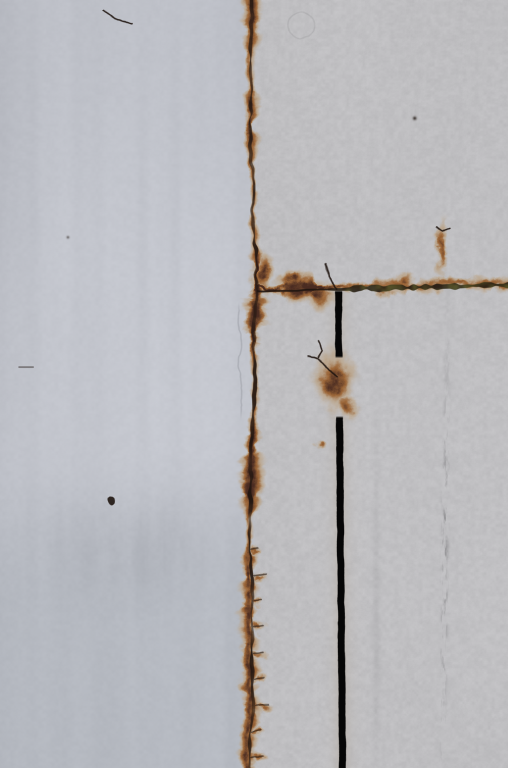
Write a Shadertoy shader that draws this texture.

```glsl
// Weathered pale metal panels with rusty seams, a black slot and fine cracks.
float hash(vec2 p) { return fract(sin(dot(p, vec2(127.1, 311.7))) * 43758.5); }

float noise(vec2 p) {
    vec2 i = floor(p), f = fract(p);
    f = f * f * (3.0 - 2.0 * f);
    return mix(mix(hash(i), hash(i + vec2(1, 0)), f.x),
               mix(hash(i + vec2(0, 1)), hash(i + 1.0), f.x), f.y);
}

float fbm(vec2 p) {
    float sum = 0.0, amp = 0.53;
    for (int i = 0; i < 4; i++) {
        sum += amp * noise(p);
        p = p * 2.03 + 17.3;
        amp *= 0.5;
    }
    return sum;
}

// Soft interval from a to b
float band(float v, float a, float b, float soft) {
    return smoothstep(a - soft, a + soft, v) * (1.0 - smoothstep(b - soft, b + soft, v));
}

float spot(vec2 p, float x, float y, float rx, float ry) {
    vec2 q = (p - vec2(x, y)) / vec2(rx, ry);
    return exp(-dot(q, q));
}

float fill(float d, float aa) { return 1.0 - smoothstep(-aa, aa, d); }

float stroke(vec2 p, vec2 a, vec2 b, float aa) {
    vec2 d = b - a;
    float t = clamp(dot(p - a, d) / dot(d, d), 0.0, 1.0);
    return fill(length(p - a - d * t) - 0.001, aa);
}

float seamX(float y) {
    return 0.327 + 0.005 * exp(-pow(abs(y - 0.61) / 0.14, 2.0))
         + 0.004 * (noise(vec2(y * 25.0, 2)) - 0.5) + 0.003 * (noise(vec2(y * 95.0, 7)) - 0.5);
}

float jointY(float x) {
    return 0.621 + 0.024 * (x - 0.335) + 0.0025 * (noise(vec2(x * 70.0, 4)) - 0.5);
}

vec3 paintMetal(vec2 p) {
    float right = smoothstep(0.325, 0.335, p.x);
    vec3 left = mix(vec3(0.715, 0.73, 0.76), vec3(0.765, 0.775, 0.805), smoothstep(0.2, 0.42, p.y));
    left -= 0.025 * smoothstep(0.6, 1.0, p.y);
    vec3 col = mix(left, vec3(0.75, 0.748, 0.758), right);
    col += 0.022 * (fbm(p * vec2(9, 4)) - 0.5);
    col += 0.02 * (noise(p * vec2(70, 1.5)) - 0.5) * (1.0 - right);
    col += mix(0.025, 0.055, right) * (fbm(p * 190.0) - 0.5);
    // Washed dirt and broken grey runs
    col -= 0.075 * fbm(p * vec2(55, 5)) * spot(p, 0.17, 0.29, 0.1, 0.065);
    float run = spot(p, 0.576 + 0.012 * p.y, 0.28, 0.004, 0.21);
    col -= 0.2 * run * smoothstep(0.42, 0.7, fbm(p * vec2(180, 45)));
    return col - 0.025 * spot(p, 0.0, 0.75, 0.045, 0.4) - 0.035 * spot(p, 0.49, 0.2, 0.005, 0.2);
}

float seamRust(vec2 p) {
    float y = p.y, low = 1.0 - smoothstep(0.27, 0.3, y);
    float amount = 0.22 + 0.5 * (band(y, 0.94, 1.1, 0.02) + band(y, 0.81, 0.875, 0.02) + low)
                 + 0.72 * (band(y, 0.545, 0.665, 0.02) + band(y, 0.335, 0.44, 0.02));
    float width = 0.0025 + 0.014 * amount * smoothstep(0.2, 0.8, fbm(p.yx * vec2(55, 30)));
    float d = (p.x - seamX(y) + 0.004 * low) / width;
    return exp(-d * d) * (0.5 + 0.42 * min(amount, 1.0));
}

float jointRust(vec2 p) {
    float near = 1.0 - smoothstep(0.42, 0.46, p.x);
    float width = 0.004 + mix(0.007, 0.011, near) * smoothstep(0.25, 0.75, fbm(vec2(p.x * 50.0, 8)));
    float d = (p.y - jointY(p.x) - 0.003) / width;
    return smoothstep(0.328, 0.337, p.x) * exp(-d * d) * mix(0.62, 0.9, near);
}

float patchRust(vec2 p) {
    float r = max(0.9 * spot(p, 0.341, 0.643, 0.011, 0.022), 0.8 * spot(p, 0.379, 0.634, 0.016, 0.009));
    r = max(r, 0.85 * max(spot(p, 0.416, 0.615, 0.014, 0.016), spot(p, 0.436, 0.504, 0.021, 0.032)));
    r = max(r, 0.7 * max(spot(p, 0.525, 0.634, 0.012, 0.009), spot(p, 0.452, 0.471, 0.012, 0.014)));
    return max(r, 0.7 * max(spot(p, 0.416, 0.418, 0.006, 0.005), spot(p, 0.575, 0.677, 0.006, 0.032)));
}

vec3 addRust(vec3 col, float r) {
    col = mix(col, vec3(0.73, 0.64, 0.53), 0.8 * smoothstep(0.06, 0.38, r));
    col = mix(col, vec3(0.61, 0.4, 0.22), smoothstep(0.32, 0.66, r));
    return mix(col, vec3(0.29, 0.17, 0.13), smoothstep(0.6, 0.95, r));
}

float cracks(vec2 p, float aa) {
    vec2 fork = vec2(0.415, 0.533), tip = vec2(0.42, 0.543), top = vec2(0.576, 0.699), bend = vec2(0.428, 0.64);
    float c = max(stroke(p, vec2(0.401, 0.536), fork, aa), stroke(p, fork, tip, aa));
    c = max(c, max(stroke(p, tip, vec2(0.415, 0.556), aa), stroke(p, fork, vec2(0.438, 0.51), aa)));
    c = max(c, max(stroke(p, vec2(0.424, 0.656), bend, aa), stroke(p, bend, vec2(0.438, 0.623), aa)));
    c = max(c, max(stroke(p, top - vec2(0.008, -0.005), top, aa), stroke(p, top, top + vec2(0.01, 0.003), aa)));
    c = max(c, stroke(p, vec2(0.135, 0.986), vec2(0.153, 0.975), aa));
    return max(c, stroke(p, vec2(0.153, 0.975), vec2(0.172, 0.97), aa));
}

void mainImage(out vec4 fragColor, in vec2 fragCoord) {
    vec2 p = fragCoord / iResolution.y;
    float aa = 0.8 / iResolution.y;
    vec2 warp = vec2(fbm(p * 65.0), fbm(p * 65.0 + 40.0)) - 0.5;
    vec2 q = p + 0.018 * warp, fine = p + 0.004 * warp;
    // Rust stains and short splits
    float rust = max(max(seamRust(p + 0.008 * warp), jointRust(q)), patchRust(q)), splits = 0.0;
    for (int i = 0; i < 9; i++) {
        float k = float(i), y = 0.285 - 0.034 * k, reach = 0.01 + 0.016 * hash(vec2(k, 9)), x = seamX(y);
        rust = max(rust, 0.65 * spot(q, x + 0.6 * reach, y, 0.6 * reach, 0.005));
        splits = max(splits, stroke(fine, vec2(x, y), vec2(x + reach, y + 0.002), aa));
    }
    vec3 dark = vec3(0.12, 0.08, 0.06), col = addRust(paintMetal(p), rust * (0.78 + 0.48 * fbm(p * 120.0)));
    // Lifted paint, dark seam and mossy joint
    float peel = abs(p.x - 0.312 - 0.012 * (fbm(vec2(p.y * 38.0, 5)) - 0.5));
    col -= 0.08 * band(p.y, 0.46, 0.6, 0.01) * fill(peel - 0.001, aa);
    float core = fill(abs(p.x - seamX(p.y)) - 0.0006 - 0.0022 * noise(vec2(p.y * 65.0, 11)), aa);
    col = mix(col, dark, max(0.6 * splits, core * (0.45 + 0.5 * noise(vec2(p.y * 40.0, 1)))));
    float moss = smoothstep(0.42, 0.46, p.x), gap = 0.0012 + moss * 0.0036 * noise(vec2(p.x * 130.0, 6));
    vec3 green = mix(dark, vec3(0.29, 0.29, 0.13), moss * noise(p * 150.0));
    col = mix(col, green, 0.9 * fill(abs(p.y - jointY(p.x)) - gap, aa) * step(0.334, p.x));
    // Black slot interrupted by a rusty bridge
    float offset = abs(p.x - mix(0.446, 0.4405, p.y / 0.62) + 0.002 * warp.x);
    float open = band(p.y, 0.535, 0.621, 0.002) + band(p.y, -0.1, 0.457, 0.002);
    col = mix(col, vec3(0.67, 0.6, 0.5), 0.45 * open * exp(-offset * 140.0));
    col = mix(col, vec3(0.024), fill(offset - 0.0045, aa) * open);
    // Cracks, hole, dash, specks and faint ring
    float marks = max(cracks(fine, aa), fill(length(fine - vec2(0.1455, 0.3475)) - 0.005, aa));
    marks = max(marks, 0.55 * stroke(p, vec2(0.025, 0.522), vec2(0.043, 0.522), aa));
    marks = max(marks, max(0.8 * spot(p, 0.54, 0.846, 0.0025, 0.0025), 0.5 * spot(p, 0.0885, 0.691, 0.002, 0.002)));
    col = mix(col, dark, 0.9 * marks);
    col -= 0.05 * fill(abs(length(fine - vec2(0.392, 0.967)) - 0.017) - 0.001, aa);
    fragColor = vec4(clamp(col, 0.0, 1.0), 1);
}
```
